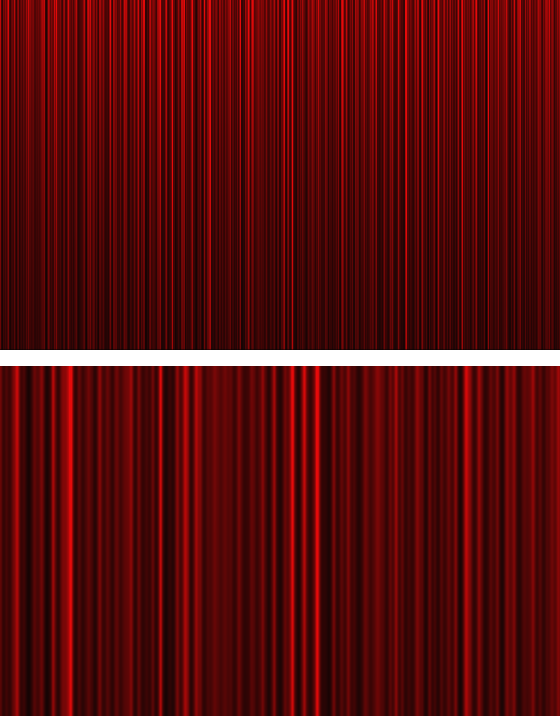
Top, the full canvas; bottom, a detail of the centre.
This pattern is drawn by a WebGL 1 fragment shader. Its source:

```glsl
precision highp float;

uniform vec2 u_resolution;

#define FINEST_THREADS 175.0  // noise cells per canvas height
#define THREAD_CONTRAST 2.25  // strength of the finest threads
#define OCTAVE_SCALE 0.6      // frequency ratio to the next wider band
#define OCTAVE_GAIN 0.64      // strength ratio to the next wider band
#define MEDIAN_RED 0.305
#define MAX_RED 0.9
#define FADE_TOP 0.36         // log brightness at the upper edge
#define FADE_BOTTOM -0.42     // log brightness at the lower edge
#define FADE_VARIATION 0.9    // how unevenly the threads fade
#define HEM_HEIGHT 0.005

// Random slope from -1 to 1 for a lattice point
float slope(float cell) {
  return 2.0 * fract(sin(cell * 127.1 + 3.7) * 43758.5) - 1.0;
}

// One-dimensional gradient noise
float gradientNoise(float x) {
  float cell = floor(x);
  float t = x - cell;
  float blend = t * t * t * (t * (t * 6.0 - 15.0) + 10.0);
  return mix(slope(cell) * t, slope(cell + 1.0) * (t - 1.0), blend);
}

// Fine threads layered over slightly wider bands
float threads(float x) {
  float sum = 0.0;
  float frequency = FINEST_THREADS;
  float strength = THREAD_CONTRAST;
  for (int octave = 0; octave < 5; octave++) {
    float offset = 17.37 * float(octave + 1);
    sum += strength * gradientNoise(x * frequency + offset);
    frequency *= OCTAVE_SCALE;
    strength *= OCTAVE_GAIN;
  }
  return sum;
}

void main() {
  vec2 p = gl_FragCoord.xy / u_resolution.y;

  // Light falls from the top; some threads stay lit further down
  float unevenness = 1.0 + FADE_VARIATION * gradientNoise(p.x * 61.0 + 211.3);
  float fade = mix(FADE_BOTTOM, FADE_TOP, p.y) * unevenness;

  // Exponential tone gives many dark threads and few bright ones
  float red = min(MEDIAN_RED * exp(threads(p.x) + fade), MAX_RED);

  // Thin dark hem along the lower edge
  red *= mix(0.35, 1.0, smoothstep(0.0, HEM_HEIGHT, p.y));

  float tint = 0.015 + 0.025 * red;
  gl_FragColor = vec4(red, tint, tint, 1.0);
}
```
